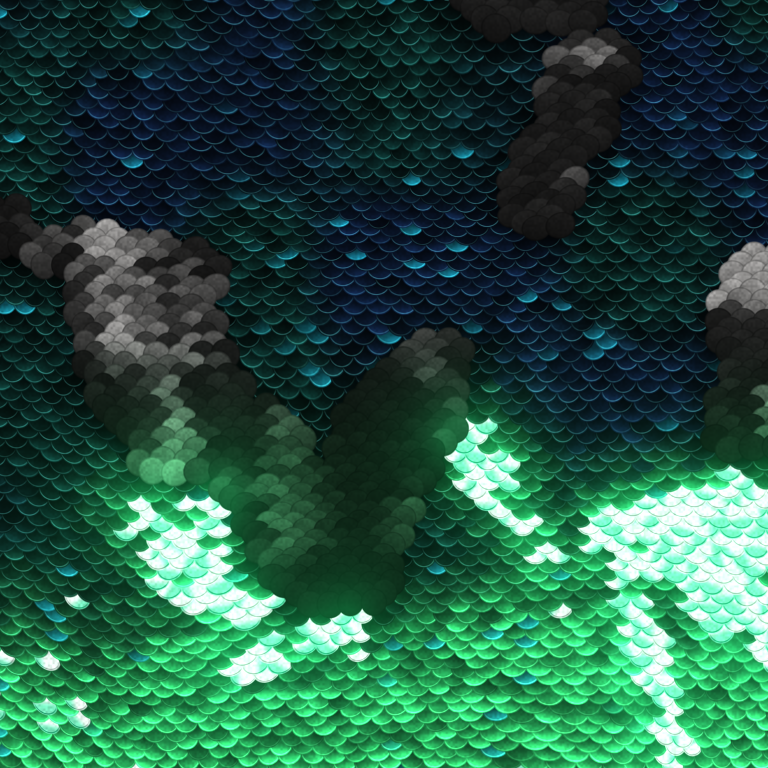
Give the GLSL for this texture, as a Shadertoy shader.

```glsl
// Iridescent sequin fabric: dark teal scales, flipped grey patches, green light and white glints.

const vec2  PITCH       = vec2(0.029, 0.0125); // column and row spacing
const float SCALE_R     = 0.0168;              // radius of a normal sequin
const float FLIP_R      = 0.0182;              // radius of a flipped sequin
const float WARP        = 0.034;               // waviness of the rows
const float RIM_WIDTH   = 0.0017;
const vec3  NIGHT_TEAL  = vec3(0.030, 0.125, 0.115);
const vec3  NIGHT_BLUE  = vec3(0.035, 0.075, 0.150);
const vec3  DEEP_GREEN  = vec3(0.07, 0.25, 0.15);
const vec3  MID_GREEN   = vec3(0.11, 0.46, 0.24);
const vec3  LIVE_GREEN  = vec3(0.18, 0.74, 0.39);
const vec3  MINT        = vec3(0.47, 0.91, 0.74);
const vec3  GLINT       = vec3(0.95, 0.99, 0.97);
const vec3  CYAN_FLASH  = vec3(0.08, 0.48, 0.56);
const vec3  HAZE        = vec3(0.04, 0.46, 0.22);

// Strokes (start, end) with radii: flipped patches, then strongly lit zones.
const vec4 PATCH[7] = vec4[7](
    vec4(0.17, 0.61, 0.24, 0.47), vec4(0.00, 0.69, 0.24, 0.64), vec4(0.76, 0.91, 0.69, 0.75),
    vec4(0.65, 1.01, 0.74, 1.01), vec4(1.00, 0.58, 0.99, 0.47), vec4(0.55, 0.50, 0.46, 0.34),
    vec4(0.34, 0.42, 0.43, 0.26));
const float PATCH_R[7] = float[7](0.082, 0.036, 0.052, 0.045, 0.078, 0.070, 0.060);
const vec4 LIT[8] = vec4[8](
    vec4(0.20, 0.34, 0.31, 0.22), vec4(0.28, 0.35, 0.26, 0.26), vec4(0.60, 0.43, 0.65, 0.38),
    vec4(0.66, 0.35, 0.71, 0.28), vec4(0.31, 0.14, 0.45, 0.19), vec4(0.82, 0.30, 1.00, 0.33),
    vec4(0.92, 0.26, 1.00, 0.19), vec4(0.82, 0.20, 0.87, 0.03));
const float LIT_R[8] = float[8](0.030, 0.026, 0.023, 0.012, 0.019, 0.052, 0.054, 0.022);

vec3 hash3(vec2 p) {
    vec3 q = fract(p.xyx * vec3(0.1031, 0.1030, 0.0973));
    q += dot(q, q.yxz + 33.33);
    return fract((q.xxy + q.yzz) * q.zyx);
}

float noise(vec2 p) {
    vec2 i = floor(p), f = fract(p);
    f = f * f * (3.0 - 2.0 * f);
    return mix(mix(hash3(i).x, hash3(i + vec2(1, 0)).x, f.x),
               mix(hash3(i + vec2(0, 1)).x, hash3(i + vec2(1, 1)).x, f.x), f.y);
}

float segment(vec2 p, vec4 s) {
    vec2 a = p - s.xy, b = s.zw - s.xy;
    return length(a - b * clamp(dot(a, b) / dot(b, b), 0.0, 1.0));
}

float patchDistance(vec2 p) {
    float d = 1.0;
    for (int i = 0; i < 7; i++) d = min(d, segment(p, PATCH[i]) - PATCH_R[i]);
    return d + 0.05 * (noise(p * 14.0) - 0.5);
}

float litDistance(vec2 p) {
    float d = 1.0;
    for (int i = 0; i < 8; i++) d = min(d, segment(p, LIT[i]) - LIT_R[i]);
    return d;
}

// Colour of an upright sequin; l is the position inside it, from -1 to 1.
vec3 scaleColor(vec2 l, vec2 c, vec3 h, float edge, float away) {
    float heat = litDistance(c);
    float valley = exp(-dot((c - vec2(0.42, 0.24)) * 9.0, (c - vec2(0.42, 0.24)) * 9.0));
    float lit = smoothstep(0.36, 0.06, c.y + 0.16 * (noise(c * 7.0) - 0.5)) * (1.0 - 0.7 * valley);
    lit = max(lit, 0.75 * exp(-max(heat, 0.0) / 0.035));
    float tone = lit * (0.45 + 0.9 * h.x);

    vec3 col = mix(NIGHT_TEAL, NIGHT_BLUE, smoothstep(0.35, 0.75, noise(c * 6.0 + 4.0) + 0.5 * (c.y - 0.6)));
    col *= 0.55 + 0.8 * h.y;
    col = mix(col, DEEP_GREEN, smoothstep(0.0, 0.3, tone));
    col = mix(col, MID_GREEN, smoothstep(0.25, 0.6, tone));
    col = mix(col, LIVE_GREEN, smoothstep(0.55, 1.0, tone));
    float flash = step(0.94, h.z) * smoothstep(0.4, 0.7, noise(c * 9.0 + 20.0));
    col = mix(col, CYAN_FLASH, 0.75 * flash);

    // Tilt, overlap shadow and bright lower rim
    float tilt = dot(l, vec2(cos(h.z * 6.3), sin(h.z * 6.3)));
    col *= 1.0 + 0.35 * tilt;
    col *= mix(1.25, 0.55, smoothstep(-0.95, 0.1, l.y));
    col *= mix(0.4, 1.0, smoothstep(0.0, 0.04, away));
    float rim = smoothstep(RIM_WIDTH, 0.0, abs(edge + RIM_WIDTH)) * smoothstep(0.1, -0.8, l.y);
    col += rim * (0.25 + 0.75 * h.x) * mix(vec3(0.13, 0.28, 0.27), vec3(0.18, 0.36, 0.24), lit);

    // Mirror glints
    float chance = smoothstep(0.025, -0.015, heat) * 0.88;
    chance += 0.16 * smoothstep(0.25, 0.1, c.y) * smoothstep(0.55, 0.8, noise(c * 13.0));
    float glint = step(h.y, chance);
    vec3 shine = mix(MINT, GLINT, smoothstep(-0.3, 0.35, tilt + 0.5 * h.x)) - 0.3 * rim;
    return mix(col, shine, glint);
}

// Colour of a flipped, matte sequin.
vec3 flipColor(vec2 l, vec2 c, vec3 h) {
    float cluster = smoothstep(0.45, 0.9, noise(c * 13.0 + 7.0) + 0.25 * (h.x - 0.5));
    float dim = 1.0 - 0.9 * exp(-pow((c.x - 0.46) / 0.13, 2.0));
    float grey = 0.075 + 0.07 * h.y * dim + 0.5 * cluster * dim;
    grey *= 0.85 + 0.25 * l.x * (h.z - 0.5) + 0.2 * l.y;
    vec3 tint = mix(vec3(0.62, 1.15, 0.78), vec3(1.0, 0.99, 0.98), smoothstep(0.38, 0.56, c.y));
    return grey * tint;
}

void mainImage(out vec4 fragColor, in vec2 fragCoord) {
    vec2 p = fragCoord / iResolution.xy;
    float aa = 1.0 / iResolution.y;
    vec2 q = p + WARP * (vec2(noise(p * 5.0), noise(p * 5.0 + 31.0)) - 0.5);
    float row = floor(q.y / PITCH.y);
    vec3 col = NIGHT_TEAL * 0.3;

    // Upright layer overlaps downward, flipped layer overlaps upward
    for (int layer = 0; layer < 2; layer++)
    for (int j = -2; j <= 2; j++)
    for (int i = -1; i <= 1; i++) {
        float r = row + float(layer == 0 ? j : -j);
        float shift = 0.5 * mod(r, 2.0);
        vec2 id = vec2(floor(q.x / PITCH.x - shift + 0.5) + float(i), r);
        vec3 h = hash3(id + 60.0);
        vec2 c = (id + vec2(shift, 0.0)) * PITCH + (h.yz - 0.5) * vec2(0.005, 0.004);
        float radius = layer == 0 ? SCALE_R : FLIP_R;
        float edge = length(q - c) - radius;
        float cover = smoothstep(aa, -aa, edge);
        if (cover <= 0.0) continue;
        float away = patchDistance(c);
        vec2 l = (q - c) / radius;
        if (layer == 0) col = mix(col, scaleColor(l, c, h, edge, away), cover);
        else if (away < 0.0) col = mix(col, flipColor(l, c, h) * mix(1.0, 0.7, smoothstep(-0.003, 0.0, edge)), cover);
    }

    // Fine grain and green bloom
    col *= 0.88 + 0.24 * noise(p * 330.0);
    float bloom = 0.55 * exp(-max(litDistance(p), 0.0) / 0.045) + 0.13 * smoothstep(0.58, 0.2, p.y);
    col += HAZE * bloom * (1.0 - 0.6 * col);
    fragColor = vec4(clamp(col, 0.0, 1.0), 1.0);
}
```
